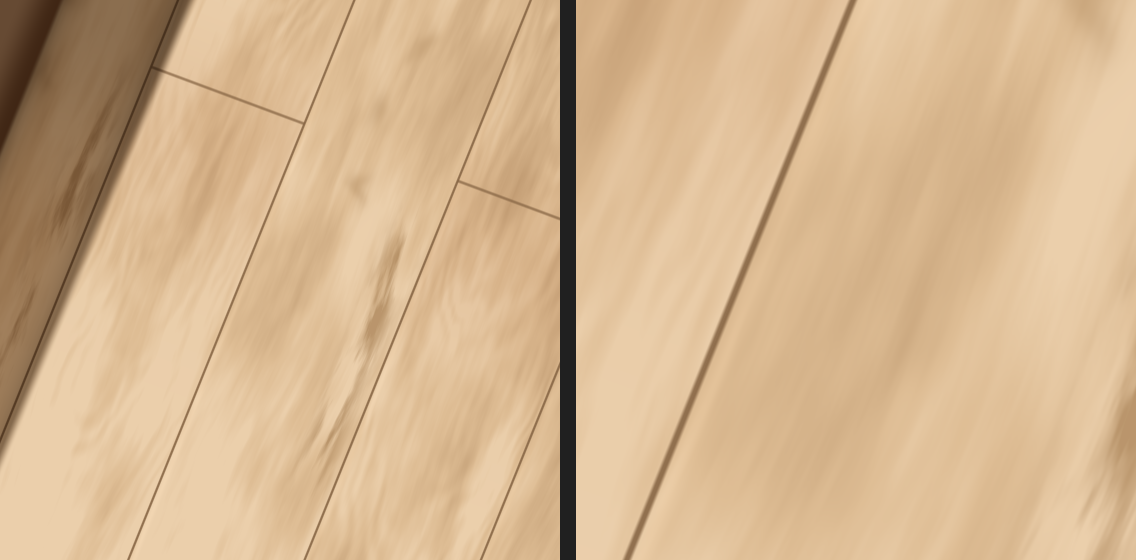
Left, the full canvas; right, a detail of the centre.
Give the GLSL for this texture, as a WebGL 2 fragment shader.

```glsl
#version 300 es
precision highp float;
// Pale timber floor: slanted planks with staggered end joints, soft grain and knots.
// Floor coordinates run across and along the boards; stretched noise makes the grain,
// then a soft shadow and a dark skirting edge cover the left side.

uniform vec2 u_resolution;
out vec4 outColor;

const float SEAM_SLOPE = 0.404;      // sideways drift of the boards
const float JOINT_SLOPE = 0.372;     // tilt of the end joints
const float SEAM_ORIGIN = 0.318;     // where the first seam meets the top edge
const float PLANK_WIDTH = 0.292;
const float PLANK_LENGTH = 2.0;
const float JOINT_START = 0.019;
const float SEAM_HALF_WIDTH = 0.0020;
const float JOINT_HALF_WIDTH = 0.0025;
const float SKIRTING_EDGE = -0.192;
const int KNOT_COUNT = 3;

const vec3 PALE = vec3(0.92, 0.81, 0.67);
const vec3 BASE = vec3(0.87, 0.74, 0.58);
const vec3 TAN = vec3(0.77, 0.63, 0.47);
const vec3 STREAK = vec3(0.68, 0.53, 0.36);
const vec3 SEAM = vec3(0.53, 0.40, 0.27);
const vec3 SHADOW_TINT = vec3(0.69, 0.62, 0.54);
const vec3 SKIRTING_DARK = vec3(0.25, 0.15, 0.08);
const vec3 SKIRTING_LIT = vec3(0.40, 0.29, 0.20);

float hash(vec2 p) {
    vec3 q = fract(vec3(p.xyx) * 0.1031);
    q += dot(q, q.yzx + 33.33);
    return fract((q.x + q.y) * q.z);
}

float noise(vec2 p) {
    vec2 i = floor(p), f = fract(p);
    f = f * f * (3.0 - 2.0 * f);
    return mix(mix(hash(i), hash(i + vec2(1, 0)), f.x),
               mix(hash(i + vec2(0, 1)), hash(i + vec2(1, 1)), f.x), f.y);
}

float fbm(vec2 p) {
    float sum = 0.0, gain = 0.5;
    for (int i = 0; i < 4; i++) {
        sum += gain * noise(p);
        p = p * 2.03 + 17.3;
        gain *= 0.5;
    }
    return sum;
}

float line(float dist, float halfWidth, float soft) {
    return 1.0 - smoothstep(halfWidth - soft, halfWidth + soft, dist);
}

// Wood colour at floor position q = (across, along) on one plank
vec3 wood(vec2 q, float plank, float cell) {
    float odd = mod(plank, 2.0);
    vec2 p = q + vec2(0.0, plank * 7.3 + 20.0);
    p.x += 0.03 * (noise(p * vec2(4.0, 3.0)) - 0.5) + 5.0;

    // Broad clouds, fine streaks and faint arched growth rings
    float clouds = fbm(p * vec2(13.0, 3.5)) - 0.47;
    float streaks = fbm(p * vec2(60.0, 5.0)) - 0.47;
    float arch = q.y * 2.2 + 9.0 * pow(cell - 0.5, 2.0) + 2.2 * fbm(p * vec2(9.0, 3.0));
    float rings = sin(arch * 14.0) * (1.0 - odd) * noise(p * 6.0);
    float tone = 0.10 + 0.30 * q.y + 1.35 * clouds + 0.65 * streaks + 0.13 * rings;
    tone -= 0.14 * step(2.0, plank) + 0.08 * (hash(vec2(plank, 4.0)) - 0.5);
    vec3 color = tone > 0.0 ? mix(BASE, PALE, min(tone * 2.4, 1.0))
                            : mix(BASE, TAN, min(-tone * 1.7, 1.0));

    // Smudged knots down the odd boards
    float knots = 0.0;
    for (int i = 0; i < KNOT_COUNT; i++) {
        float k = float(i);
        vec2 center = vec2(0.43 + 0.12 * (hash(vec2(k, plank)) - 0.4), -0.2 + 0.15 * k);
        vec2 d = vec2((cell - center.x) * PLANK_WIDTH, q.y - center.y);
        d += 0.03 * (vec2(noise(p * 28.0), noise(p * 22.0 + 9.0)) - 0.5);
        knots += exp(-dot(d * vec2(55.0, 32.0), d * vec2(55.0, 32.0)));
    }
    // Dark heartwood streak near the far seam of odd boards
    float band = exp(-pow((cell - 0.84) / 0.10, 2.0));
    band *= smoothstep(-0.05, 0.22, q.y) * (1.0 - smoothstep(0.6, 0.8, q.y));
    band *= smoothstep(0.36, 0.70, fbm(p * vec2(55.0, 8.0) + 3.0));
    color = mix(color, STREAK, odd * clamp(0.38 * knots + 0.9 * band, 0.0, 0.8));

    // Slight pink cast near the head of the even boards
    float blush = (1.0 - odd) * exp(-pow((q.y - 0.12) * 5.0, 2.0));
    return color * mix(vec3(1.0), vec3(0.97, 0.945, 0.925), blush);
}

void main() {
    vec2 uv = gl_FragCoord.xy / u_resolution;
    float down = 1.0 - uv.y;
    float soft = max(0.0014, 0.8 / min(u_resolution.x, u_resolution.y));

    // Floor coordinates
    float across = (uv.x + SEAM_SLOPE * down - SEAM_ORIGIN) / length(vec2(1.0, SEAM_SLOPE));
    float along = down - JOINT_SLOPE * uv.x;
    float plank = floor(across / PLANK_WIDTH);
    float cell = fract(across / PLANK_WIDTH);
    vec3 color = wood(vec2(across, along), plank, cell);

    // Seams with a thin bright bevel, and staggered end joints
    float seamDist = min(cell, 1.0 - cell) * PLANK_WIDTH;
    float stagger = along - JOINT_START + 0.5 * PLANK_LENGTH * (1.0 - mod(plank, 2.0));
    float jointDist = abs(mod(stagger, PLANK_LENGTH) - 0.5 * PLANK_LENGTH);
    color += 0.025 * exp(-pow((cell * PLANK_WIDTH - 0.008) / 0.005, 2.0));
    color = mix(color, SEAM, 0.9 * line(seamDist, SEAM_HALF_WIDTH, soft));
    color = mix(color, SEAM, 0.75 * line(jointDist, JOINT_HALF_WIDTH, soft * 1.5));

    // Soft shadow over the left boards, deepest along its border seam
    float border = mix(0.024, 0.013, down);
    float shade = 1.0 - smoothstep(border - 0.010, border + 0.010, across);
    float depth = 0.22 * exp(-abs(across - 0.008) * 45.0) + 0.14 * (1.0 - smoothstep(0.0, 0.5, down));
    color *= mix(vec3(1.0), SHADOW_TINT * (1.0 - depth), shade);

    // Skirting at the far left
    float inside = SKIRTING_EDGE - across;
    color *= 1.0 - 0.28 * exp(-max(-inside, 0.0) * 60.0) * step(across, 0.0);
    vec3 skirting = mix(SKIRTING_DARK, SKIRTING_LIT, smoothstep(0.005, 0.075, inside));
    color = mix(color, skirting, smoothstep(-0.005, 0.005, inside));

    outColor = vec4(clamp(color, 0.0, 1.0), 1.0);
}
```
